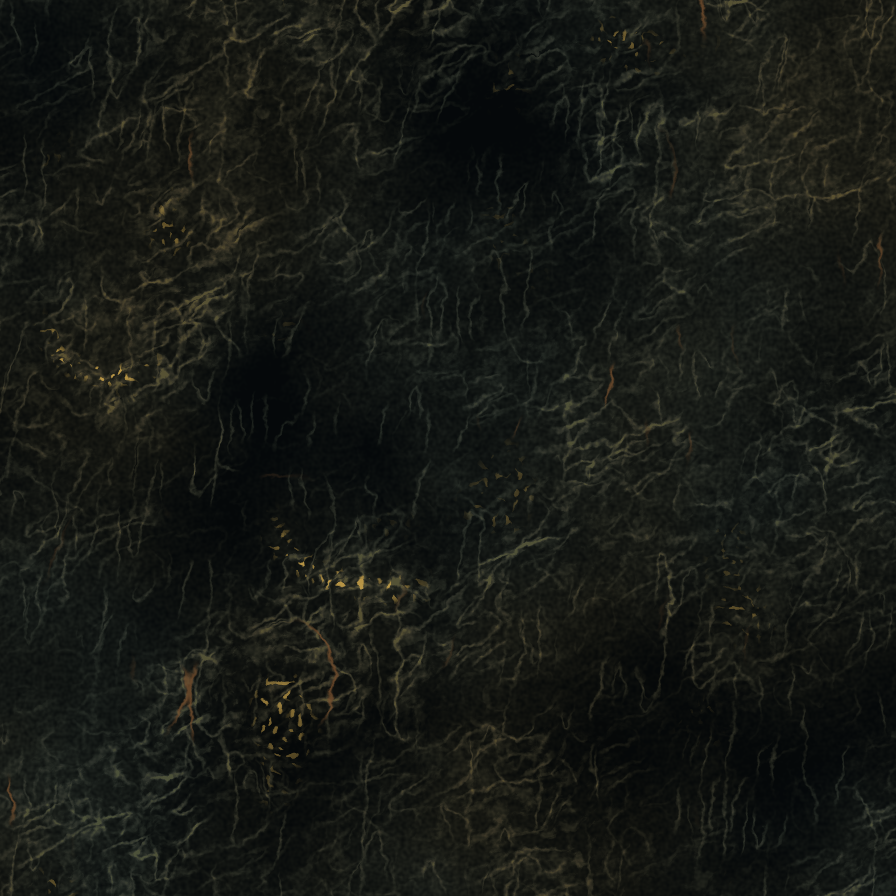
A three.js fragment shader for this texture:

```glsl
// Black marble with olive clouded bands, broken hairline veins and gold flecks.

varying vec2 vUv;

const vec3 INK = vec3(0.020, 0.032, 0.036);
const vec3 BLACK = vec3(0.06, 0.07, 0.06);
const vec3 CHARCOAL = vec3(0.10, 0.11, 0.09);
const vec3 MOSS = vec3(0.14, 0.15, 0.12);
const vec3 OLIVE = vec3(0.20, 0.20, 0.16);
const vec3 KHAKI = vec3(0.33, 0.32, 0.21);
const vec3 GOLD = vec3(0.78, 0.63, 0.29);
const vec3 RUST = vec3(0.46, 0.31, 0.18);

vec2 rotate(vec2 p, float angle) {
  float c = cos(angle), s = sin(angle);
  return vec2(c * p.x + s * p.y, c * p.y - s * p.x);
}

vec2 cellGradient(vec2 cell) {
  float turn = fract(sin(dot(cell, vec2(127.1, 311.7))) * 43758.55);
  return vec2(cos(6.2832 * turn), sin(6.2832 * turn));
}

float gradientNoise(vec2 p) {
  vec2 i = floor(p), f = fract(p);
  vec2 u = f * f * f * (f * (f * 6.0 - 15.0) + 10.0);
  vec2 e = vec2(1.0, 0.0);
  float low = mix(dot(cellGradient(i), f),
                  dot(cellGradient(i + e.xy), f - e.xy), u.x);
  float high = mix(dot(cellGradient(i + e.yx), f - e.yx),
                   dot(cellGradient(i + e.xx), f - e.xx), u.x);
  return 1.4 * mix(low, high, u.y);
}

float fbm(vec2 p) {
  float sum = 0.0, amplitude = 0.5;
  for (int i = 0; i < 5; i++) {
    sum += amplitude * gradientNoise(p);
    p = rotate(p, 0.5) * 2.03 + 17.3;
    amplitude *= 0.5;
  }
  return sum;
}

// Line of even width along the zero contour of stretched noise, cut into strokes.
float brokenVein(vec2 p, vec2 stretch, float width, float seed) {
  vec2 e = vec2(0.001, 0.0);
  float n = gradientNoise(p * stretch + seed);
  float nx = gradientNoise((p + e.xy) * stretch + seed);
  float ny = gradientNoise((p + e.yx) * stretch + seed);
  float slope = length(vec2(nx - n, ny - n)) / e.x;
  float line = 1.0 - smoothstep(0.0, width, abs(n) / max(slope, 4.0));
  return line * smoothstep(0.05, 0.5, gradientNoise(p * 13.0 + seed * 1.7));
}

float band(float across, float center, float halfWidth) {
  float d = (across - center) / halfWidth;
  return exp(-d * d);
}

// Lower left arc of a ring.
float crescent(vec2 p, vec2 center, float radius) {
  vec2 q = (p - center) / radius;
  float ring = 1.0 - smoothstep(0.0, 0.18, abs(length(q) - 1.0));
  return ring * smoothstep(0.1, 0.8, -q.y) * (1.0 - smoothstep(0.0, 0.6, q.x));
}

vec3 blend(vec3 below, vec3 above, float from, float to, float tone) {
  return mix(below, above, clamp((tone - from) / (to - from), 0.0, 1.0));
}

vec3 stoneColor(float tone) {
  vec3 color = blend(INK, BLACK, 0.03, 0.067, tone);
  color = blend(color, CHARCOAL, 0.067, 0.105, tone);
  color = blend(color, MOSS, 0.105, 0.145, tone);
  color = blend(color, OLIVE, 0.145, 0.197, tone);
  return blend(color, KHAKI, 0.197, 0.305, tone);
}

void main() {
  // Ragged coordinates, then one copy along the bands and one along the cracks
  vec2 warp = vec2(fbm(vUv * 9.0), fbm(vUv * 9.0 + vec2(37.0, 11.0)));
  vec2 jag = vec2(fbm(vUv * 55.0 + 3.0), fbm(vUv * 55.0 + 71.0));
  vec2 p = vUv + 0.02 * warp + 0.007 * jag;
  vec2 slanted = rotate(p, 0.49);
  vec2 steep = rotate(p, -0.12);

  // Cloud density: slanted bands around a dark hollow
  float bands = band(slanted.y, 0.61, 0.10) + band(slanted.y, 0.41, 0.03)
              + band(slanted.y, 0.04, 0.09);
  vec2 q = (vUv + 0.2 * warp - vec2(0.38, 0.42)) / vec2(0.20, 0.13);
  float hollow = exp(-dot(q, q));
  float patches = fbm(slanted * vec2(3.0, 6.0) + 5.0);
  float density = clamp(0.27 + 0.4 * bands + 1.3 * patches - 0.5 * hollow, 0.0, 1.0);

  // Ground, ragged mottling and blotches
  float mottle = smoothstep(0.0, 0.38, fbm(slanted * vec2(38.0, 64.0)));
  float ragged = fbm(p * 10.0 + 23.0) + 0.5 * fbm(p * 60.0 + 7.0);
  float blotch = smoothstep(0.12, 0.40, ragged);
  float tone = 0.067 + 0.085 * fbm(vUv * 3.0 + 9.0) - 0.034 * hollow;
  tone += density * (0.012 + 0.10 * mottle + 0.07 * blotch);

  // Veins: slanted strokes, steep cracks and a loose web
  for (int i = 0; i < 3; i++) {
    float k = float(i);
    float size = 1.0 + 0.6 * k;
    tone += 0.17 * (0.15 + density) * brokenVein(slanted, vec2(5.0, 19.0) * size, 0.0036, 3.1 + 19.0 * k);
    tone += 0.10 * brokenVein(steep, vec2(18.0, 3.5) * size, 0.0028, 7.7 + 13.0 * k);
    tone += 0.12 * (0.15 + density) * brokenVein(p, vec2(10.0) * size, 0.0032, 41.0 + 11.0 * k);
  }

  // Mineral arcs and fine grain
  float arcs = max(crescent(p, vec2(0.42, 0.46), 0.12), crescent(p, vec2(0.14, 0.68), 0.10));
  tone += arcs * (0.03 + 0.16 * mottle);
  float grain = gradientNoise(vUv * 217.0) + 0.7 * gradientNoise(vUv * 121.0 + 51.0);
  tone *= 1.0 + 0.33 * grain;

  // Rust threads in the cracks and clustered gold flecks
  float thread = brokenVein(steep, vec2(13.0, 3.0), 0.003, 63.0)
               * smoothstep(0.1, 0.5, gradientNoise(vUv * 6.0 + 31.0));
  float sites = smoothstep(0.42, 0.7, gradientNoise(vUv * 8.0 + 83.0)) * density;
  float flecks = smoothstep(0.3, 0.6, gradientNoise(p * 125.0)) * min(0.8 * sites + 1.2 * arcs, 1.0);

  // Broad drift between brownish and greenish stone
  float warmth = clamp(1.8 * fbm(vUv * 2.5 + 61.0) - 0.4 * hollow, -0.6, 0.6);
  vec3 color = stoneColor(tone) * (1.0 + warmth * vec3(0.14, 0.0, -0.14));
  color = mix(color, RUST, 0.8 * thread);
  gl_FragColor = vec4(mix(color, GOLD, 0.9 * flecks), 1.0);
}
```
